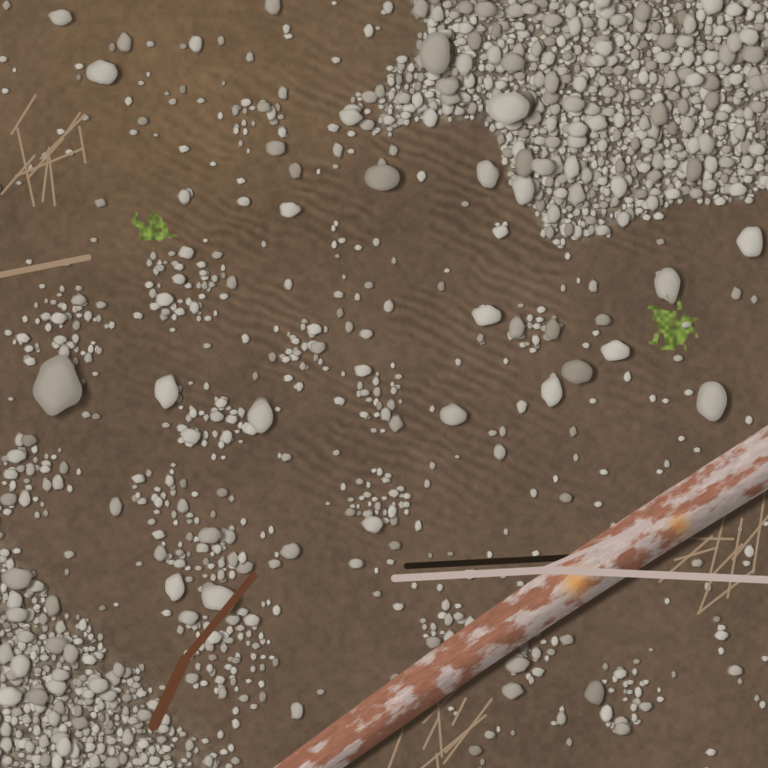
Give the GLSL for this texture, as a Shadertoy shader.

```glsl
// Aerial view of a rippled mud bank with river stones, gravel bars and a fallen trunk.
const vec3 MUD = vec3(.395, .325, .265), DRY_MUD = vec3(.46, .37, .27);
const vec3 SHADE = vec3(.15, .12, .09), GRAVEL_BED = vec3(.44, .41, .35);
const vec3 STONE_DARK = vec3(.56, .52, .46), STONE_LIGHT = vec3(.77, .745, .7);
const vec3 STRAW = vec3(.62, .53, .43), RUST = vec3(.4, .26, .18), LEAF = vec3(.43, .5, .24);
const vec3 BARK_PALE = vec3(.74, .67, .64), BARK_RED = vec3(.6, .41, .33), KNOT = vec3(.84, .59, .32);
const vec2 TRUNK_A = vec2(.4, 0), TRUNK_B = vec2(1, .404);
const float RIPPLE_FREQ = 400.;
// Stone clusters, then large stones: centre, radius
const vec3 CLUSTERS[16] = vec3[16](
  vec3(.34,.84,.05), vec3(.475,.85,.04), vec3(.24,.63,.07), vec3(.395,.545,.05),
  vec3(.08,.56,.08), vec3(.495,.49,.05), vec3(.28,.45,.06), vec3(.49,.35,.05),
  vec3(.21,.355,.05), vec3(.265,.28,.07), vec3(.03,.38,.07), vec3(.3,.16,.08),
  vec3(.58,.18,.04), vec3(.81,.09,.055), vec3(.69,.145,.04), vec3(.7,.57,.04));
const vec3 BOULDERS[16] = vec3[16](
  vec3(.074,.499,.035), vec3(.567,.932,.025), vec3(.662,.859,.025), vec3(.497,.768,.02),
  vec3(.87,.629,.02), vec3(.34,.457,.02), vec3(.284,.221,.021), vec3(.977,.685,.019),
  vec3(.927,.477,.023), vec3(.135,.906,.018), vec3(.217,.49,.018), vec3(.751,.516,.018),
  vec3(.719,.49,.016), vec3(.801,.544,.016), vec3(.633,.59,.016), vec3(.59,.46,.016));
vec3 col;
vec2 p;
float pixel;

float hash(vec2 v) {
  vec3 q = fract(v.xyx * .1031);
  q += dot(q, q.yzx + 33.33);
  return fract((q.x + q.y) * q.z);
}
float noise(vec2 v) {
  vec2 i = floor(v), f = fract(v), e = vec2(1, 0);
  f *= f * (3. - 2. * f);
  return mix(mix(hash(i), hash(i + e), f.x), mix(hash(i + e.yx), hash(i + 1.), f.x), f.y);
}
float fbm(vec2 v) {
  return .5 * noise(v) + .27 * noise(v * 2.1 + 7.) + .15 * noise(v * 4.3 + 3.) + .08 * noise(v * 8.7);
}
float spot(vec2 c, float k) { return exp(-k * dot(p - c, p - c)); }
void paint(vec3 tint, float d, float soft) { col = mix(col, tint, 1. - smoothstep(-soft, soft, d)); }

// Gravel bars at the upper right and lower left
float gravel(vec2 c) {
  float wobble = .04 * noise(c * 22.) - .02;
  float shore = mix(.835, .705, smoothstep(.62, .71, c.x)) + .16 * max(c.x - .75, 0.);
  float upper = min(c.y - shore, c.x - .25 - .3 * c.y) + wobble;
  return max(smoothstep(-.012, .015, upper), .9 * smoothstep(-.07, .07, .27 - c.x - c.y + wobble));
}
float density(vec2 c) {
  float near = 0.;
  for (int i = 0; i < 16; i++) near = max(near, 1. - length(c - CLUSTERS[i].xy) / CLUSTERS[i].z);
  return max(gravel(c), .02 + .33 * smoothstep(0., .5, near));
}
float outline(vec2 q, float rnd) { return length(q) * (.85 + .3 * noise(q * 1.5 + rnd * 90.)) - 1.; }
void stone(vec2 c, float size, float rnd) {
  vec2 r = size * vec2(1.12, .83), q = (p - c) / (rnd > .5 ? r : r.yx);
  float aa = 1.2 * pixel / size, s = outline(q, rnd);
  paint(mix(col, SHADE, .65), outline(q - vec2(.34, -.08), rnd), .15 + aa);
  vec3 tint = mix(STONE_DARK, STONE_LIGHT, sqrt(fract(rnd * 17.3)));
  paint(tint * (1. - .13 * smoothstep(-.2, 1., q.x - .4 * q.y) - .12 * smoothstep(-.4, 0., s)), s, aa);
}
void stoneLayer(float cells, float share) {
  for (int k = 0; k < 9; k++) {
    vec2 id = floor(p * cells) + vec2(k % 3, k / 3) - 1., key = id + cells;
    vec2 c = (id + .2 + .6 * vec2(hash(key), hash(key + 51.))) / cells;
    float r = mix(.28, .47, hash(key + 13.)) / cells;
    if (length(p - c) < 2. * r && hash(key + 29.) < share * density(c)) stone(c, r, hash(key + 87.));
  }
}
void stick(vec2 a, vec2 b, float w, vec3 tint) {
  vec2 d = b - a;
  paint(tint, length(p - a - d * clamp(dot(p - a, d) / dot(d, d), 0., 1.)) - w, pixel);
}
void twigs(vec2 c, float size, float angle, vec3 tint) {
  for (float i = 0.; i < 10.; i++) {
    vec2 key = c * 97. + i * 3.7, o = c + size * 1.3 * (vec2(hash(key + 5.), hash(key + 9.)) - .5);
    float a = angle + 1.6 * hash(key) - .8;
    vec2 d = vec2(cos(a), sin(a)) * size * mix(.2, .65, hash(key + 2.));
    stick(o - d, o + d, .0016, tint);
  }
}
void plant(vec2 c, float r) { paint(LEAF * (.7 + .6 * noise(p * 190.)), length(p - c) / r - noise(p * 130.), .15); }
void ground() {
  float grain = fbm(p * 110.) - .47, wave = sin(dot(p, vec2(.4, .9)) * RIPPLE_FREQ + 16. * fbm(p * 11.));
  wave *= smoothstep(.5, .15, length(p - vec2(.53, .66))) * smoothstep(.25, .6, noise(p * 17.));
  col = mix(MUD, DRY_MUD, .75 * spot(vec2(.24, .9), 14.));
  col *= .89 + .22 * fbm(p * 7.) + .22 * grain + .075 * wave;
  col = mix(col, GRAVEL_BED * (1. + grain), .85 * gravel(p));
}
void trunk() {
  vec2 axis = normalize(TRUNK_B - TRUNK_A), d = p - TRUNK_A;
  float along = dot(d, axis), w = .027 + .012 * along;
  float across = dot(d, vec2(-axis.y, axis.x)) - .008 * sin(4.3 * along), v = across / w;
  paint(mix(col, SHADE, .75), abs(v + .2) - 1.1, .15);
  float flakes = fbm(vec2(along * 32., across * 75.)) - .2 * along;
  vec3 bark = mix(BARK_PALE, BARK_RED, smoothstep(.3, .55, flakes));
  bark *= .88 + .25 * fbm(vec2(along * 70., across * 260.));
  bark = mix(bark, KNOT, .8 * (spot(vec2(.75, .242), 3500.) + spot(vec2(.885, .316), 6000.)));
  paint(bark * (1. - .38 * smoothstep(.1, -1., v)), abs(across) - w, pixel);
}
void mainImage(out vec4 fragColor, in vec2 fragCoord) {
  p = fragCoord / iResolution.xy;
  pixel = 1. / iResolution.y;
  ground();
  for (float i = 0.; i < 6.; i++) stoneLayer(95. * pow(.78, i), .95 - .13 * i);
  for (int i = 0; i < 16; i++) stone(BOULDERS[i].xy, BOULDERS[i].z, hash(BOULDERS[i].xy * 91.));
  // Plants and twigs
  plant(vec2(.873, .577), .042);
  plant(vec2(.2, .7), .035);
  twigs(vec2(.06, .81), .08, 1., STRAW);
  twigs(vec2(.56, .04), .09, 1., STRAW);
  twigs(vec2(.95, .28), .09, .7, STRAW);
  stick(vec2(0, .642), vec2(.115, .665), .004, STRAW);
  stick(vec2(.33, .25), vec2(.24, .14), .005, RUST);
  stick(vec2(.24, .14), vec2(.2, .055), .007, RUST);
  stick(vec2(.53, .263), vec2(.74, .274), .004, SHADE);
  // Trunk and bare branches
  trunk();
  stick(vec2(.514, .247), vec2(.716, .258), .005, BARK_PALE);
  stick(vec2(.716, .258), vec2(1, .245), .005, BARK_PALE);
  stick(vec2(.7, .256), vec2(.846, .318), .003, BARK_PALE);
  fragColor = vec4(col, 1);
}
```
